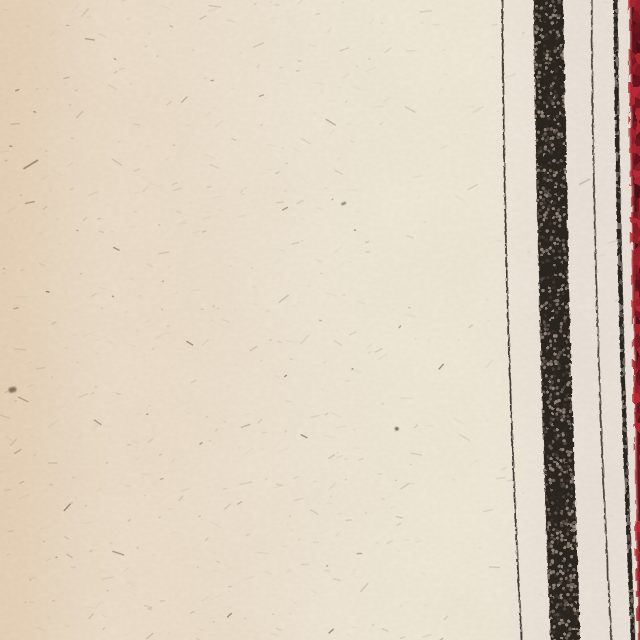
A WebGL 1 fragment shader for this texture:

```glsl
precision highp float;
// Aged paper with a printed border: a warm gradient with scattered fibres,
// bowed ink rules beside a wide grainy band, and a red cloth edge at the right.
// Cellular noise places the fibres and roughens the ink; layered sines tint the paper.

uniform vec2 u_resolution;

float hash(vec2 p) {
  vec3 q = fract(vec3(p.xyx) * 0.1031);
  q += dot(q, q.yzx + 33.33);
  return fract((q.x + q.y) * q.z);
}

vec2 hash2(vec2 p) {
  return vec2(hash(p), hash(p + 47.3));
}

// Distance to the nearest scattered point (x) and that point's random value (y).
vec2 cellular(vec2 p) {
  vec2 cell = floor(p);
  vec2 best = vec2(9.0, 0.0);
  for (int j = -1; j <= 1; j++) {
    for (int i = -1; i <= 1; i++) {
      vec2 id = cell + vec2(float(i), float(j));
      float d = length(id + hash2(id) - p);
      if (d < best.x) best = vec2(d, hash(id + 91.7));
    }
  }
  return best;
}

float layeredSines(vec2 p) {
  float sum = 0.0;
  float gain = 0.5;
  for (int i = 0; i < 4; i++) {
    sum += gain * sin(p.x + 1.3 * sin(p.y)) * cos(p.y * 0.8);
    p = mat2(1.5, 1.2, -1.2, 1.5) * p + 2.1;
    gain *= 0.55;
  }
  return sum;
}

// Soft coverage of a segment lying at an angle around a centre.
float fibre(vec2 p, float angle, float halfLength, float radius, float blur) {
  vec2 along = vec2(cos(angle), sin(angle));
  float s = clamp(dot(p, along), -halfLength, halfLength);
  return 1.0 - smoothstep(radius - blur, radius + blur, length(p - along * s));
}

// Randomly placed fibres, one candidate per cell of a square grid.
float fibreField(vec2 uv, float cells, float density, float blur) {
  vec2 cell = floor(uv * cells);
  float cover = 0.0;
  for (int j = -1; j <= 1; j++) {
    for (int i = -1; i <= 1; i++) {
      vec2 id = cell + vec2(float(i), float(j));
      vec2 r = hash2(id + cells * 3.7);
      vec2 centre = (id + hash2(id + 13.1)) / cells;
      float angle = mix(-0.6, 0.9, r.x);
      float halfLength = mix(0.0005, 0.009, r.y * r.y);
      float mark = fibre(uv - centre, angle, halfLength, 0.0011, blur);
      float strength = mix(0.2, 1.0, pow(hash(id + 5.9), 3.0));
      cover = max(cover, mark * strength * step(hash(id + 71.0), density));
    }
  }
  return cover;
}

// Horizontal position of a bowed edge; t runs from the top down.
float bow(float top, float slope, float bend, float t) {
  return top + t * (slope + bend * t);
}

float stripe(float x, float halfWidth, float blur) {
  return 1.0 - smoothstep(halfWidth - blur, halfWidth + blur, abs(x));
}

vec3 paperColour(vec2 uv) {
  vec3 c = mix(vec3(0.885, 0.805, 0.70), vec3(0.91, 0.855, 0.78), smoothstep(-0.03, 0.2, uv.x));
  c = mix(c, vec3(0.925, 0.895, 0.83), smoothstep(0.2, 0.66, uv.x + 0.06 * (uv.y - 0.5)));
  c = mix(c, vec3(0.905, 0.87, 0.835), smoothstep(0.74, 0.9, uv.x));
  c += 0.007 * layeredSines(uv * 14.0) * vec3(0.7, 1.0, 1.2);
  return c + 0.016 * (cellular(uv * vec2(100.0, 140.0)).x - 0.5);
}

void main() {
  vec2 uv = gl_FragCoord.xy / u_resolution;
  float t = 1.0 - uv.y;
  float blur = max(0.0009, 0.7 / u_resolution.y);
  vec3 ink = vec3(0.17, 0.145, 0.125);
  vec3 colour = paperColour(uv);

  // Fine pale fibres, sparse dark fibres, and a few larger blemishes.
  float density = 0.32 * (1.0 - smoothstep(0.5, 0.85, uv.x)) + 0.06;
  float marks = 0.22 * fibreField(uv, 42.0, density, blur);
  marks = max(marks, 0.62 * fibreField(uv, 19.0, density, blur));
  marks = max(marks, 0.75 * fibre(uv - vec2(0.0195, 0.391), 0.2, 0.002, 0.004, 0.003));
  marks = max(marks, 0.6 * fibre(uv - vec2(0.537, 0.682), 0.4, 0.002, 0.002, 0.002));
  marks = max(marks, 0.75 * fibre(uv - vec2(0.62, 0.33), 0.0, 0.0, 0.003, 0.002));
  marks = max(marks, 0.5 * fibre(uv - vec2(0.048, 0.743), 0.55, 0.012, 0.0015, blur));
  colour = mix(colour, vec3(0.38, 0.32, 0.25), marks);

  // Printed rules with uneven ink.
  vec2 grain = cellular(uv * 190.0);
  float rough = (grain.y - 0.5) * 0.0016;
  float worn = mix(0.6, 1.0, smoothstep(0.1, 0.4, grain.y));
  float rules = 0.88 * stripe(uv.x - bow(0.785, 0.006, 0.024, t) + rough, 0.0014, blur);
  rules = max(rules, 0.82 * stripe(uv.x - bow(0.9245, 0.005, 0.026, t) + rough, 0.0014, blur));
  rules = max(rules, stripe(uv.x - bow(0.962, 0.0084, 0.019, t) + rough, 0.0034, blur));
  colour = mix(colour, ink, rules * worn);

  // Wide band, its dark ink broken by small pale flecks.
  float band = stripe(uv.x - bow(0.857, 0.0135, 0.013, t) + rough * 1.6, 0.0235, blur);
  float fleck = smoothstep(0.5, 1.0, grain.y) * (1.0 - smoothstep(0.3, 0.75, grain.x));
  colour = mix(colour, mix(ink, vec3(0.58, 0.53, 0.48), fleck), band);

  // Woven red edge with a ragged, lighter border.
  vec2 weave = cellular(uv * vec2(110.0, 75.0));
  float edge = uv.x - bow(0.982, 0.01, 0.004, t) + (weave.y - 0.5) * 0.005;
  vec3 cloth = mix(vec3(0.30, 0.05, 0.08), vec3(0.72, 0.16, 0.21), weave.y);
  cloth = mix(vec3(0.72, 0.40, 0.38), cloth, smoothstep(0.0, 0.005, edge));
  colour = mix(colour, cloth, smoothstep(-blur, blur, edge));
  gl_FragColor = vec4(colour, 1.0);
}
```
